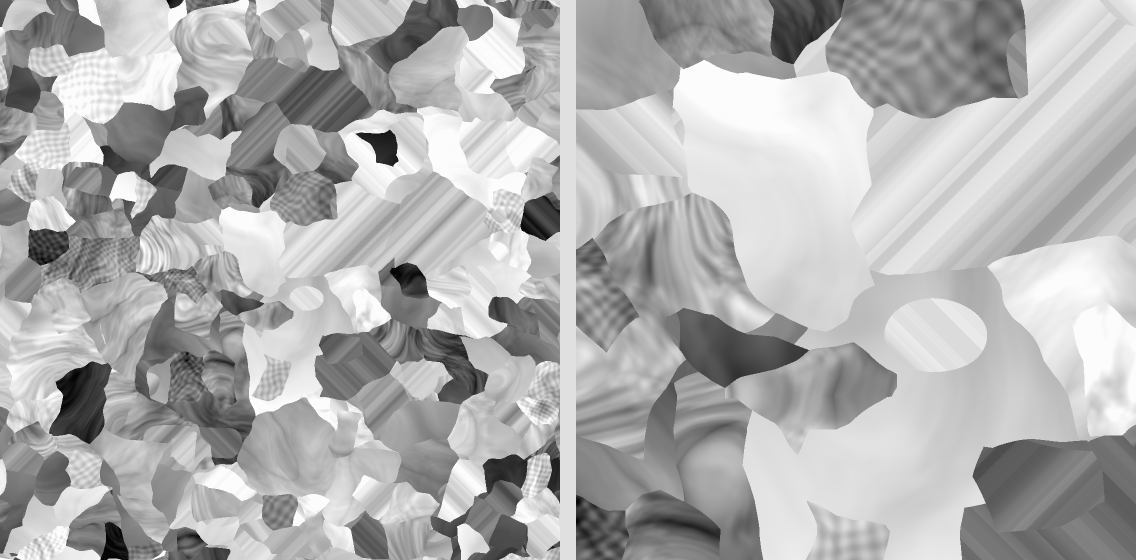
Left: the whole. Right: its middle third, enlarged.
Reproduce this texture map procedurally as a WebGL 1 fragment shader.

```glsl
precision highp float;
// Grey collage of torn, overlapping scraps with soft folds, relief, weave and diagonal streaks.
uniform vec2 u_resolution;

#define LARGE_SCALE 6.3     // scraps per canvas side, three sizes
#define MEDIUM_SCALE 10.0
#define SMALL_SCALE 17.0
#define MEDIUM_SHARE 0.48
#define SMALL_SHARE 0.16
#define TEAR 0.026          // raggedness of the outlines
#define FOLD_DEPTH 0.55
#define RELIEF_DEPTH 1.3
#define WEAVE_DEPTH 0.07
#define DARKEST 0.10
#define LIGHTEST 0.97

float hash(vec2 p) {
  return fract(sin(dot(p, vec2(127.1, 311.7))) * 43758.5453);
}

vec2 hash2(vec2 p) {
  return vec2(hash(p), hash(p + 57.3));
}

mat2 rotation(float a) {
  return mat2(cos(a), sin(a), -sin(a), cos(a));
}

float lattice(vec2 i, vec2 t) {
  return mix(mix(hash(i), hash(i + vec2(1.0, 0.0)), t.x),
             mix(hash(i + vec2(0.0, 1.0)), hash(i + 1.0), t.x), t.y);
}

float noise(vec2 p) {
  vec2 f = fract(p);
  return lattice(floor(p), f * f * (3.0 - 2.0 * f));
}

// Linear interpolation leaves kinks, which give angular tears.
float kinkedNoise(vec2 p) {
  return lattice(floor(p), fract(p));
}

float fbm(vec2 p) {
  float sum = 0.0, gain = 0.53;
  for (int i = 0; i < 4; i++) {
    sum += gain * noise(p);
    p = rotation(0.6) * p * 2.03 + 7.1;
    gain *= 0.5;
  }
  return sum;
}

vec2 tear(vec2 p) {
  vec2 coarse = vec2(kinkedNoise(p * 17.0), kinkedNoise(p * 17.0 + 31.7)) - 0.5;
  vec2 fine = vec2(kinkedNoise(p * 48.0 + 5.3), kinkedNoise(p * 48.0 + 73.1)) - 0.5;
  return p + TEAR * (coarse + 0.5 * fine);
}

// Nearest stretched cell: xy is the offset from its centre, zw its random id.
vec4 scrapAt(vec2 p, float scale) {
  vec2 q = p * scale;
  vec4 scrap = vec4(0.0);
  float nearest = 1e3;
  for (int j = -1; j <= 1; j++) {
    for (int i = -1; i <= 1; i++) {
      vec2 cell = floor(q) + vec2(float(i), float(j));
      vec2 id = hash2(cell + scale * 7.3);
      vec2 offset = q - cell - 0.5 - 0.85 * (id - 0.5);
      vec2 stretched = rotation(id.x * 6.283) * offset * vec2(0.85, 1.3);
      float d = dot(stretched, stretched);
      if (d < nearest) {
        nearest = d;
        scrap = vec4(offset / scale, id);
      }
    }
  }
  return scrap;
}

float shadeScrap(vec2 p, vec4 scrap) {
  vec2 id = scrap.zw;
  float kind = hash(id * 91.7), rough = hash(id * 37.1 + 4.0);
  float tone = mix(DARKEST, LIGHTEST, pow(hash(id * 63.3 + 9.0), 0.55));
  vec2 u = rotation(id.y * 6.283) * scrap.xy;

  // Diagonal smears
  if (kind < 0.10 || noise(p * 11.0 + id * 40.0) > 0.80) {
    float across = p.x + (id.x < 0.5 ? p.y : -p.y);
    float bands = noise(vec2(across * 38.0, id.y * 50.0)) - 0.5;
    return tone + 0.32 * bands + 0.10 * (hash(vec2(floor(across * 120.0), 3.0)) - 0.5);
  }

  // Soft gradient and warped folds
  vec2 bend = vec2(noise(p * 9.0 + id * 30.0), noise(p * 9.0 + id * 30.0 + 19.0));
  vec2 w = u * vec2(7.0, 17.0) + 2.2 * bend + id * 60.0;
  float folds = fbm(w);
  tone += FOLD_DEPTH * (folds - 0.5) * mix(0.35, 1.1, rough) + 1.1 * u.x;
  float crease = 1.0 - abs(2.0 * noise(w * 0.8 + 11.0) - 1.0);
  tone -= 0.20 * rough * pow(crease, 9.0);

  // Side-lit surface relief
  vec2 s = w * 1.6 + 3.0 * bend;
  tone += RELIEF_DEPTH * rough * rough * (fbm(s + vec2(-0.16, 0.16)) - fbm(s));

  // Woven or quilted scraps
  if (kind > 0.88) {
    vec2 thread = u * mix(260.0, 560.0, rough) + bend;
    tone += WEAVE_DEPTH * (sin(thread.x) * sin(thread.y) + 0.5 * sin(thread.x + thread.y));
  }
  return tone;
}

float collage(vec2 p) {
  vec2 q = tear(p);
  vec4 scrap = scrapAt(q, LARGE_SCALE);
  vec4 medium = scrapAt(q, MEDIUM_SCALE);
  vec4 small = scrapAt(q, SMALL_SCALE);
  // Smaller scraps gather towards the border and the bottom.
  vec2 centre = q - small.xy;
  float border = smoothstep(0.28, 0.5, max(abs(centre.x - 0.5), 0.55 - centre.y));
  if (hash(medium.zw * 17.0) < MEDIUM_SHARE) scrap = medium;
  if (hash(small.zw * 23.0) < SMALL_SHARE + 0.4 * border) scrap = small;
  return clamp(shadeScrap(p, scrap), 0.02, 0.99);
}

void main() {
  // Four samples smooth the torn edges.
  float tone = 0.0;
  for (int k = 0; k < 4; k++) {
    vec2 shift = vec2(mod(float(k), 2.0), floor(float(k) * 0.5)) * 0.5 - 0.25;
    tone += 0.25 * collage((gl_FragCoord.xy + shift) / u_resolution);
  }
  gl_FragColor = vec4(vec3(tone), 1.0);
}
```
